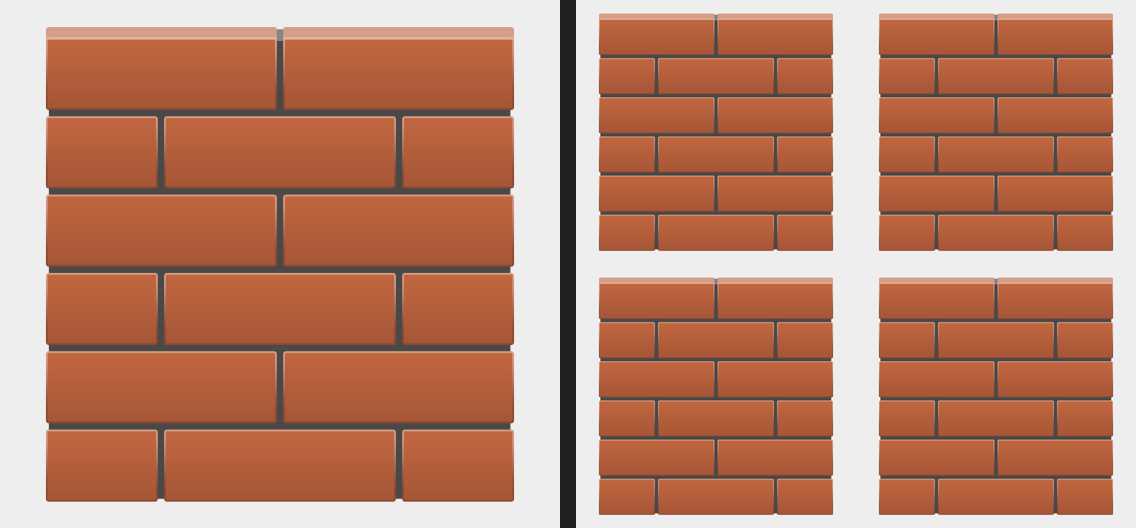
Left: one tile. Right: repeated 2 by 2.
This pattern is drawn by a WebGL 1 fragment shader. Its source:

```glsl
precision highp float;

uniform vec2 u_resolution;

// Signed distance to a rounded box given by two opposite corners
float roundBox(vec2 p, vec2 lo, vec2 hi, float radius) {
  vec2 q = abs(p - 0.5 * (lo + hi)) - 0.5 * (hi - lo) + radius;
  return length(max(q, 0.0)) + min(max(q.x, q.y), 0.0) - radius;
}

// Antialiased coverage of a signed distance
float cover(float d, float pixel) {
  return clamp(0.5 - d / pixel, 0.0, 1.0);
}

void main() {
  // The canvas spans 768 by 722 design units, measured from the top left
  vec2 uv = gl_FragCoord.xy / u_resolution;
  vec2 p = vec2(uv.x, 1.0 - uv.y) * vec2(768.0, 722.0);
  float pixel = 768.0 / u_resolution.x;

  // Running bond: six rows, every other one shifted by half a brick
  float row = clamp(floor((p.y - 47.5) / 107.1), 0.0, 5.0);
  float odd = mod(row, 2.0);
  float column = clamp(floor((p.x - 384.0) / 326.5 + 0.5 * odd), -1.0, odd);
  float left = 384.0 + 326.5 * (column - 0.5 * odd) + 4.3;
  float top = 51.9 + 107.1 * row;
  vec2 lo = vec2(max(left, 63.0), top);
  vec2 hi = vec2(min(left + 317.9, 705.0), top + 98.6);

  // Backdrop and recessed mortar, lit along its upper edge
  vec3 color = vec3(0.933);
  vec3 mortar = mix(vec3(0.29, 0.288, 0.282), vec3(0.933), 0.36 * cover(p.y - 56.0, pixel));
  float wall = roundBox(p, vec2(67.0, 40.0), vec2(700.0, 682.0), 1.0);
  color = mix(color, mortar, cover(wall, pixel));

  // Brick face: vertical gradient with a bevel going from light to dark
  float t = clamp((p.y - lo.y) / (hi.y - lo.y), 0.0, 1.0);
  vec3 face = mix(vec3(0.757, 0.404, 0.25), vec3(0.647, 0.337, 0.216), t);
  vec3 bevel = mix(vec3(0.85, 0.63, 0.54), vec3(0.54, 0.28, 0.18), smoothstep(0.0, 0.9, t));
  float faceEdge = roundBox(p, lo, hi, 4.0);
  vec3 brick = mix(face, bevel, smoothstep(-3.6, -1.2, faceEdge));

  // The top row carries a pale upper surface ending in a bright lip
  float topRow = 1.0 - step(0.5, row);
  vec3 cap = mix(vec3(0.84, 0.62, 0.53), vec3(0.89, 0.72, 0.64), smoothstep(50.0, 52.0, p.y));
  brick = mix(brick, cap, topRow * cover(p.y - 53.6, pixel));
  float outline = roundBox(p, vec2(lo.x, lo.y - 14.9 * topRow), hi, 4.0);
  color = mix(color, brick, cover(outline, pixel));

  gl_FragColor = vec4(color, 1.0);
}
```
